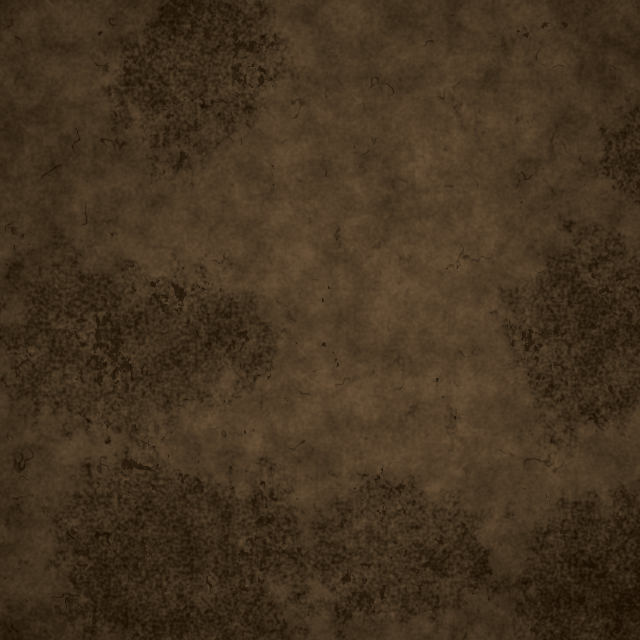
A three.js fragment shader for this texture:

```glsl
// Weathered brown plaster wall with gritty stains, dark chips and short cracks.
varying vec2 vUv;

const vec3 DARK_UMBER = vec3(0.145, 0.095, 0.038);
const vec3 MID_BROWN = vec3(0.25, 0.19, 0.12);
const vec3 PALE_BROWN = vec3(0.36, 0.278, 0.186);

// Random unit vector for a lattice cell
vec2 cellGradient(vec2 cell) {
  vec3 h = fract(cell.xyx * vec3(0.1031, 0.1030, 0.0973));
  h += dot(h, h.yzx + 33.33);
  float angle = 6.28318 * fract((h.x + h.y) * h.z);
  return vec2(cos(angle), sin(angle));
}

float gradientNoise(vec2 p) {
  vec2 cell = floor(p);
  vec2 f = fract(p);
  vec2 u = f * f * f * (f * (f * 6.0 - 15.0) + 10.0);
  vec2 e = vec2(1.0, 0.0);
  float a = dot(cellGradient(cell), f);
  float b = dot(cellGradient(cell + e.xy), f - e.xy);
  float c = dot(cellGradient(cell + e.yx), f - e.yx);
  float d = dot(cellGradient(cell + e.xx), f - e.xx);
  return mix(mix(a, b, u.x), mix(c, d, u.x), u.y);
}

// Layered noise, centred on zero; gain sets the share of fine layers
float fbm(vec2 p, float gain) {
  float sum = 0.0;
  float amplitude = 0.5;
  for (int i = 0; i < 4; i++) {
    sum += amplitude * gradientNoise(p);
    p = mat2(1.6, 1.2, -1.2, 1.6) * p + 17.3;
    amplitude *= gain;
  }
  return sum;
}

float softBlob(vec2 p, vec2 centre, vec2 radius) {
  return 1.0 - smoothstep(0.4, 1.4, length((p - centre) / radius));
}

// Thin line along the zero level of a noise field
float crackLine(vec2 p, float scale, float width) {
  return 1.0 - smoothstep(0.0, width * scale, abs(fbm(p * scale, 0.6)));
}

// Ragged stained areas around the bare centre
float stainMask(vec2 p) {
  float area = softBlob(p, vec2(0.31, 0.89), vec2(0.13, 0.15));
  area = max(area, softBlob(p, vec2(0.20, 0.46), vec2(0.24, 0.15)));
  area = max(area, softBlob(p, vec2(0.30, 0.12), vec2(0.26, 0.17)));
  area = max(area, softBlob(p, vec2(0.62, 0.13), vec2(0.18, 0.13)));
  area = max(area, softBlob(p, vec2(0.93, 0.47), vec2(0.14, 0.17)));
  area = max(area, softBlob(p, vec2(0.94, 0.10), vec2(0.15, 0.13)));
  area = max(area, softBlob(p, vec2(1.0, 0.76), vec2(0.06, 0.08)));
  float ragged = 1.1 * fbm(p * 7.0 + 3.1, 0.6);
  ragged += 1.0 * fbm(p * vec2(34.0, 26.0) + 8.4, 0.7);
  return smoothstep(0.25, 0.75, area + ragged);
}

// Small crisp chips, clustered where density is high
float chipMask(vec2 p, float density) {
  float chips = fbm(p * vec2(70.0, 58.0) + 41.7, 0.6);
  float clusters = 0.6 * fbm(p * 9.0 + 29.0, 0.6);
  return smoothstep(0.0, 0.09, chips + clusters + 0.25 * density - 0.42);
}

void main() {
  vec2 p = vUv;
  float stain = stainMask(p);

  // Bare plaster: bright centre, darker rim, blotches at several sizes
  vec2 fromGlow = p - vec2(0.54, 0.52);
  float tone = 0.89 - 1.2 * dot(fromGlow, fromGlow);
  tone += 0.45 * fbm(p * 5.0 + 11.0, 0.6);
  tone += 0.55 * fbm(p * 19.0 + 5.0, 0.75);

  // Stains carry coarse grit, bare plaster a fainter grain
  float grit = gradientNoise(p * 185.0) + 0.7 * gradientNoise(p * 105.0 + 7.0);
  tone -= 0.28 * stain;
  tone += grit * mix(0.17, 0.48, stain);

  // Soft upright creases at the upper right
  float creaseArea = softBlob(p, vec2(0.78, 0.78), vec2(0.2, 0.2));
  float crease = crackLine(p * vec2(1.0, 0.5) + 2.3, 8.0, 0.007);
  tone -= 0.22 * crease * creaseArea * smoothstep(-0.1, 0.15, fbm(p * 12.0 + 61.0, 0.6));

  // Short broken cracks
  float crackArea = smoothstep(0.12, 0.24, fbm(p * 16.0 + 73.0, 0.5));
  tone -= 0.45 * crackArea * crackLine(p + 9.7, 11.0, 0.003);

  // Dark chips
  float chip = chipMask(p, stain);
  tone = mix(tone, 0.05 + 0.2 * grit, 0.88 * chip);

  tone = clamp(tone, -0.15, 1.2);
  vec3 lower = mix(DARK_UMBER, MID_BROWN, min(tone * 2.0, 1.0));
  vec3 colour = mix(lower, PALE_BROWN, max(tone * 2.0 - 1.0, 0.0));
  gl_FragColor = vec4(colour, 1.0);
}
```
